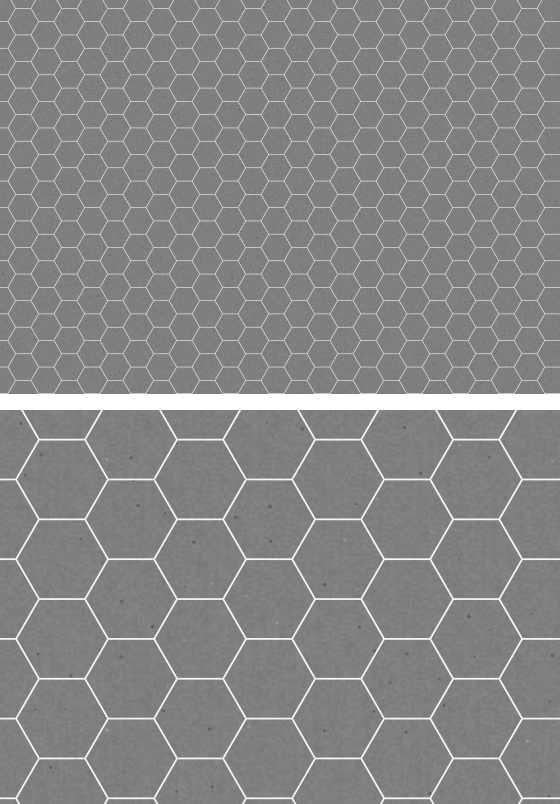
Top, the full canvas; bottom, a detail of the centre.
Write a WebGL 2 fragment shader that draws this pattern.

```glsl
#version 300 es
precision highp float;

#define ROWS 14.83
#define OFFSET vec2(0.0007, 0.0010)
#define LINE_WIDTH 0.0015
#define BASE_COLOR vec3(0.497)
#define LINE_COLOR vec3(0.96)
#define GRAIN_SCALE 430.0
#define GRAIN_AMOUNT 0.045
#define SPECK_SCALE 42.0
#define SPECK_SHARE 0.35
#define SPECK_AMOUNT 0.11

uniform vec2 u_resolution;
out vec4 fragColor;

float hash(vec2 p) {
    return fract(sin(dot(p, vec2(127.1, 311.7))) * 43758.5453);
}

float valueNoise(vec2 p) {
    vec2 cell = floor(p);
    vec2 t = smoothstep(0.0, 1.0, fract(p));
    float low = mix(hash(cell), hash(cell + vec2(1.0, 0.0)), t.x);
    float high = mix(hash(cell + vec2(0.0, 1.0)), hash(cell + 1.0), t.x);
    return mix(low, high, t.y);
}

// Distance to the nearest edge of flat-topped hexagons of height 1
float hexEdge(vec2 p) {
    vec2 period = vec2(sqrt(3.0), 1.0);
    p.y -= 0.5;
    vec2 a = mod(p + 0.5 * period, period) - 0.5 * period;
    vec2 b = mod(p, period) - 0.5 * period;
    vec2 q = abs(dot(a, a) < dot(b, b) ? a : b);
    return 0.5 - max(q.y, dot(q, vec2(0.5 * sqrt(3.0), 0.5)));
}

// Share of a pixel covered by a line, so thin lines fade evenly
float lineCoverage(float dist, float width, float pixel) {
    float upper = min(dist + 0.5 * width, 0.5 * pixel);
    float lower = max(dist - 0.5 * width, -0.5 * pixel);
    return max(upper - lower, 0.0) / pixel;
}

// Sparse dots, mostly dark with a few light ones
float specks(vec2 p, float pixel) {
    vec2 cell = floor(p * SPECK_SCALE);
    vec2 jitter = 0.15 + 0.7 * vec2(hash(cell + 3.7), hash(cell + 9.2));
    float radius = mix(0.0006, 0.0017, hash(cell + 17.3));
    float dist = length(p - (cell + jitter) / SPECK_SCALE) - radius;
    float dot_ = 1.0 - smoothstep(-0.5 * pixel, 0.5 * pixel, dist);
    float tone = hash(cell + 41.9) < 0.7 ? -1.0 : 0.7;
    return dot_ * tone * step(hash(cell + 29.5), SPECK_SHARE);
}

void main() {
    float pixel = 1.0 / u_resolution.y;
    vec2 p = gl_FragCoord.xy * pixel;

    // Grainy grey surface
    float grain = valueNoise(p * GRAIN_SCALE) - 0.5;
    grain += 0.3 * (valueNoise(p * GRAIN_SCALE * 0.3 + 57.0) - 0.5);
    vec3 color = BASE_COLOR + GRAIN_AMOUNT * grain;
    color += SPECK_AMOUNT * specks(p, pixel);

    // Thin pale joints
    float dist = hexEdge((p - OFFSET) * ROWS) / ROWS;
    color = mix(color, LINE_COLOR, lineCoverage(dist, LINE_WIDTH, pixel));

    fragColor = vec4(color, 1.0);
}
```
